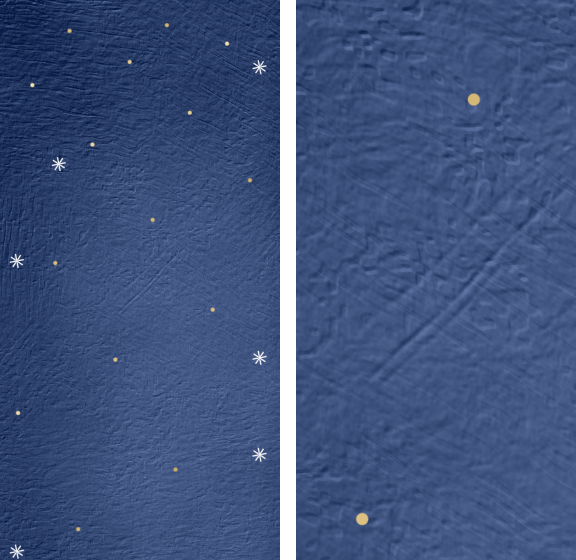
Left, the full canvas; right, a detail of the centre.
This texture is drawn by a Shadertoy shader. Its source:

```glsl
// Brushed midnight-blue plaster with small gold dots and white asterisk stars.

float hash(vec2 p) {
    return fract(sin(dot(p, vec2(127.1, 311.7))) * 43758.5453);
}

float noise(vec2 p) {
    vec2 i = floor(p), f = fract(p);
    f = f * f * (3.0 - 2.0 * f);
    return mix(mix(hash(i), hash(i + vec2(1, 0)), f.x),
               mix(hash(i + vec2(0, 1)), hash(i + vec2(1, 1)), f.x), f.y);
}

float fbm(vec2 p) {
    float sum = 0.0, amp = 0.5;
    for (int i = 0; i < 4; i++) {
        sum += amp * noise(p);
        p = mat2(1.6, 1.2, -1.2, 1.6) * p + 7.3;
        amp *= 0.55;
    }
    return sum;
}

float segment(vec2 p, vec2 a, vec2 b) {
    vec2 ab = b - a;
    return length(p - a - ab * clamp(dot(p - a, ab) / dot(ab, ab), 0.0, 1.0));
}

// Short bristle marks with crisp scratches, running along the given angle
float strokes(vec2 p, float angle) {
    float c = cos(angle), s = sin(angle);
    vec2 q = mat2(c, -s, s, c) * p;
    q.y += 0.02 * noise(q * 9.0) + 0.005 * noise(q * 40.0);
    float scratch = smoothstep(0.62, 0.82, noise(q * vec2(11, 125) + 57.0));
    return noise(q * vec2(18, 80)) + 0.9 * noise(q * vec2(38, 150) + 31.0) - 0.7 * scratch;
}

// Height of the plaster; p.y runs from 0 at the bottom to 2 at the top
float plaster(vec2 p) {
    float patches = noise(p * 3.5 + 4.0);
    float top = smoothstep(1.2, 1.6, p.y + 0.2 * patches);
    float leftSide = smoothstep(0.5, 0.15, p.x + 0.2 * patches) * smoothstep(0.7, 1.0, p.y);
    float hatch = 0.75 * mix(strokes(p, 0.85), strokes(p, -0.6), smoothstep(0.2, 0.8, patches));
    float h = mix(hatch, strokes(p, 1.5), leftSide);
    float sweep = mix(strokes(p, -0.1), strokes(p, -0.55), smoothstep(0.35, 0.75, p.x));
    h = mix(h, sweep, top);
    h = mix(h, 0.6 * strokes(p, 0.15), smoothstep(0.7, 0.4, p.y));

    // Gritty lumps, and heavy folds towards the upper left
    vec2 bent = p + 0.03 * vec2(noise(p * 15.0), noise(p * 15.0 + 20.0));
    h += 2.0 * fbm(bent * 62.0);
    float folds = top * smoothstep(0.85, 0.3, p.x);
    h += 2.0 * folds * fbm(bent * vec2(15, 38));

    // Small sharp pits everywhere, gathered into ragged scuffs lower down
    float pitted = 0.35 + 0.65 * smoothstep(0.35, 0.65, noise(p * 7.0 + 17.0));
    h -= 0.9 * pitted * smoothstep(0.6, 0.8, noise(bent * vec2(75, 105)));
    float scuffed = smoothstep(0.4, 0.7, noise(p * 5.0 + 9.0)) * smoothstep(1.1, 0.5, p.y);
    h -= 0.8 * scuffed * smoothstep(0.55, 0.66, fbm(bent * vec2(38, 66) + 5.0));

    // Worn trowel grooves
    for (int i = 0; i < 4; i++) {
        float k = float(i), shift = hash(vec2(k, 5.0));
        vec2 a = vec2(0.41 + 0.014 * k, 0.87 + 0.07 * shift);
        vec2 b = a + vec2(0.23, 0.22) * (0.6 + 0.5 * shift);
        float d = segment(p + 0.015 * noise(p * 8.0) * vec2(1, -1), a, b);
        h -= (0.2 + 0.7 * noise(p * 30.0 + k)) * exp(-d * d / 0.000012);
    }
    return h;
}

void mainImage(out vec4 fragColor, in vec2 fragCoord) {
    vec2 p = fragCoord / iResolution.x;
    p.y *= 2.0 * iResolution.x / iResolution.y;
    float fromTop = 2.0 - p.y;
    float px = 1.0 / iResolution.x;

    // Broad light: dark top and left edge, paler lower right
    float tone = -0.03 + 0.42 * smoothstep(-0.08, 0.6, p.x)
               + 0.46 * smoothstep(-0.05, 1.2, fromTop)
               + 0.45 * (fbm(p * 3.0) - 0.52);
    tone -= 0.12 * smoothstep(0.93, 1.0, p.x);

    // Raking light over the relief
    float relief = plaster(p) - plaster(p + vec2(-0.0028, 0.0042));
    tone += relief * mix(0.32, 0.46, smoothstep(0.8, 1.6, p.y));
    tone += 0.16 * (noise(p * 230.0) - 0.5);
    vec3 color = mix(vec3(0.07, 0.15, 0.31), vec3(0.29, 0.37, 0.55), clamp(tone, -0.25, 1.35));

    // Gold dots, denser towards the top
    for (int i = 0; i < 15; i++) {
        float k = float(i);
        vec2 center = vec2(0.05 + 0.91 * fract(0.6 + k * 0.618),
                           1.91 - 1.8 * pow(k / 14.0, 1.7));
        vec3 gold = mix(vec3(0.80, 0.67, 0.40), vec3(0.97, 0.90, 0.70), hash(vec2(k, 2.0)));
        float d = length(p - center) - 0.0072;
        color = mix(color, gold, smoothstep(px, -px, d));
    }

    // Eight-armed stars along both sides
    for (int i = 0; i < 6; i++) {
        float k = float(i);
        float side = mod(floor((k + 1.0) * 0.5), 2.0);
        vec2 q = p - vec2(mix(0.927, 0.06 + 0.15 * step(k, 1.5), side), 1.76 - 0.346 * k);
        float a = mod(atan(q.y, q.x) + 0.2, 0.7854) - 0.3927;
        q = length(q) * vec2(cos(a), sin(a));
        float d = segment(q, vec2(0), vec2(0.023, 0)) - 0.0023;
        color = mix(color, vec3(0.98), smoothstep(0.8 * px, -0.8 * px, d));
    }

    fragColor = vec4(color, 1.0);
}
```
